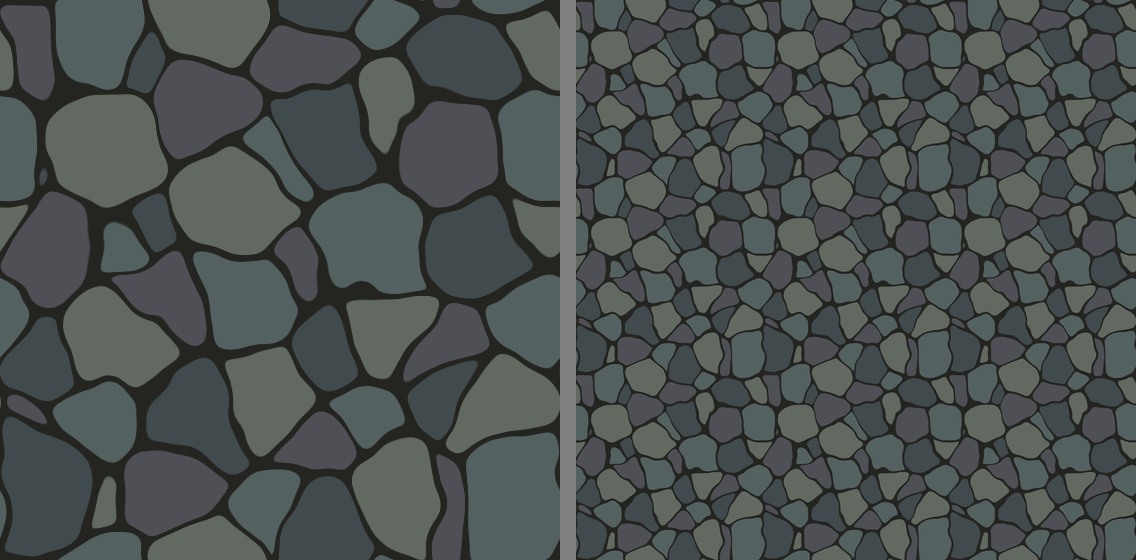
Left: one tile. Right: repeated 3 by 3.
Write a WebGL 1 fragment shader that draws this texture.

```glsl
precision highp float;
// Flat dry-stone paving: rounded, irregular stones in four greys on dark mortar.
// A wrapped power diagram (Voronoi with random weights) gives stones of mixed size;
// periodic noise bends the joints, and a soft minimum of joint distances rounds corners.

uniform vec2 u_resolution;

const vec2 GRID = vec2(8.0, 6.0);   // stones per tile; x in fours, y even for colouring
const float SCALE = 7.0;            // mean stones per canvas side, the working unit
const float ROUNDING = 18.0;        // higher is sharper corners

vec3 hash3(vec2 p) {
  vec3 q = fract(vec3(p.xyx) * vec3(0.1031, 0.1030, 0.0973) + 0.317);
  q += dot(q, q.yxz + 33.33);
  return fract((q.xxy + q.yzz) * q.zyx);
}

// Smooth value noise that repeats after a whole number of lattice steps.
vec2 wrapNoise(vec2 p, float period) {
  vec2 i = floor(p);
  vec2 f = fract(p);
  f = f * f * f * (f * (f * 6.0 - 15.0) + 10.0);
  vec2 a = hash3(mod(i, period) + 71.0).xy;
  vec2 b = hash3(mod(i + vec2(1.0, 0.0), period) + 71.0).xy;
  vec2 c = hash3(mod(i + vec2(0.0, 1.0), period) + 71.0).xy;
  vec2 d = hash3(mod(i + 1.0, period) + 71.0).xy;
  return mix(mix(a, b, f.x), mix(c, d, f.x), f.y);
}

// Stone centre (xy) and size weight (z) of a grid cell.
vec3 stoneSite(vec2 cell) {
  vec3 h = hash3(mod(cell, GRID) + 5.0);
  return vec3((cell + 0.08 + 0.84 * h.xy) * SCALE / GRID, 0.55 * h.z * h.z);
}

float power(vec2 p, vec3 site) {
  vec2 r = p - site.xy;
  return dot(r, r) - site.z;
}

// Four greys, arranged so that adjoining cells differ.
vec3 stoneColor(vec2 cell) {
  float kind = mod(cell.x + 2.0 * cell.y, 4.0);
  if (kind < 0.5) return vec3(0.255, 0.290, 0.302);  // slate
  if (kind < 1.5) return vec3(0.385, 0.412, 0.380);  // olive
  if (kind < 2.5) return vec3(0.305, 0.312, 0.334);  // mauve
  return vec3(0.328, 0.382, 0.380);                  // teal
}

void main() {
  vec2 uv = gl_FragCoord.xy / u_resolution;
  float pixel = SCALE / min(u_resolution.x, u_resolution.y);

  // Bend the plane so that joints wander.
  vec2 p = uv * SCALE;
  p += 0.30 * (wrapNoise(uv * 9.0, 9.0) - 0.5);
  p += 0.10 * (wrapNoise(uv * 20.0, 20.0) - 0.5);
  vec2 home = floor(p * GRID / SCALE);

  // Find the stone that owns this point.
  float best = 1000.0;
  vec2 owner = home;
  for (int y = -2; y <= 2; y++) {
    for (int x = -2; x <= 2; x++) {
      vec2 cell = home + vec2(float(x), float(y));
      float d = power(p, stoneSite(cell));
      if (d < best) {
        best = d;
        owner = cell;
      }
    }
  }

  // Soft minimum of the distances to all of its joints.
  vec3 site = stoneSite(owner);
  float sum = 0.0;
  for (int y = -2; y <= 2; y++) {
    for (int x = -2; x <= 2; x++) {
      vec2 cell = home + vec2(float(x), float(y));
      vec3 other = stoneSite(cell);
      float gap = length(other.xy - site.xy);
      if (gap > 0.001) {
        float joint = (power(p, other) - best) / (2.0 * gap);
        sum += exp(-ROUNDING * joint);
      }
    }
  }
  float inside = -log(max(sum, 1e-9)) / ROUNDING;

  // Each stone has its own uneven outline.
  vec2 shift = floor(hash3(mod(owner, GRID) + 31.0).xy * 14.0);
  float margin = mix(0.015, 0.065, wrapNoise(uv * 14.0 + shift, 14.0).x);
  float stone = smoothstep(-0.7 * pixel, 0.7 * pixel, inside - margin);

  vec3 mortar = vec3(0.143, 0.140, 0.128);
  gl_FragColor = vec4(mix(mortar, stoneColor(owner), stone), 1.0);
}
```
